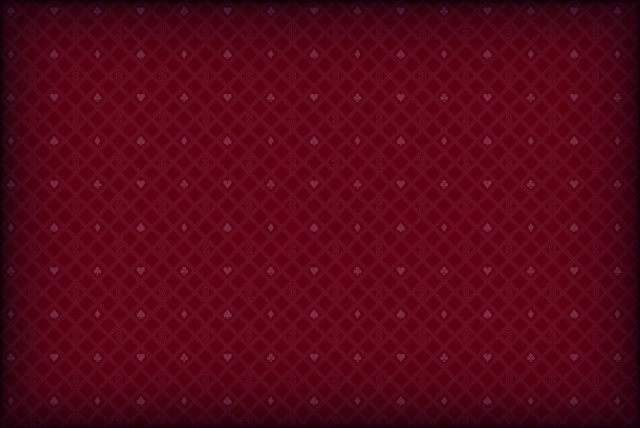
A Shadertoy shader for this pattern:

```glsl
// Dark red card-room cloth: a diagonal lattice of fine woven bands whose cells
// hold card suits and outlined dollar signs, under a soft shadow at the edges.
// Shapes are signed distances; one unit is the pitch between two suits.

float cover(float d, float px) {
    return clamp(0.5 - d / px, 0.0, 1.0);
}

float heart(vec2 q) {
    q.x = abs(q.x);
    float lobe = length(q - vec2(0.45, 0.35)) - 0.5;
    float point = max(dot(q + vec2(0.0, 1.0), vec2(0.777, -0.629)), q.y - 0.13);
    return min(lobe, point);
}

float stem(vec2 q) {
    float side = abs(q.x) - 0.1 - 0.5 * max(-0.55 - q.y, 0.0);
    return max(side, max(q.y, -1.0 - q.y));
}

float spade(vec2 q) {
    return min(heart(vec2(q.x, 0.1 - q.y)), stem(q));
}

float club(vec2 q) {
    float top = length(q - vec2(0.0, 0.5)) - 0.43;
    float sides = length(vec2(abs(q.x), q.y) - vec2(0.46, -0.16)) - 0.43;
    return min(min(top, sides), stem(q));
}

float diamond(vec2 q) {
    return (abs(q.x) / 0.68 + abs(q.y) - 1.0) * 0.56;
}

// Point symmetry turns one open ring into the S.
float dollar(vec2 q) {
    if (q.y < 0.0) q = -q;
    float curve = abs(length(q - vec2(0.0, 0.4)) - 0.4);
    if (q.x > 0.0 && q.y < 0.4)
        curve = min(length(q), length(q - vec2(0.4, 0.4)));
    float bar = length(vec2(q.x, q.y - clamp(q.y, 0.82, 1.0)));
    return abs(min(curve, bar) - 0.16) - 0.06;
}

float suit(vec2 q, vec2 cell) {
    vec2 odd = mod(cell, 2.0);
    if (odd.x > 0.5) return odd.y > 0.5 ? spade(q) : heart(q);
    return odd.y > 0.5 ? diamond(q) : club(q);
}

// Bands lie halfway between the integer cell centres of the turned grid.
float lattice(vec2 p, float px) {
    vec2 turned = vec2(p.x + p.y, p.x - p.y) * 2.0;
    vec2 off = abs(fract(turned) - 0.5);
    float soft = px * 2.83;
    float band = 0.0;
    for (int i = 0; i < 2; i++) {
        float d = i == 0 ? off.x : off.y;
        float along = i == 0 ? turned.y : turned.x;
        float body = cover(d - 0.13, soft);
        float rails = cover(abs(d - 0.1) - 0.025, soft);
        float weave = 0.5 + 0.5 * cos(along * 37.7);
        float stitch = cover(d - 0.04, soft) * weave;
        band = max(band, 0.5 * body + 0.3 * rails + 0.3 * stitch);
    }
    return band;
}

void mainImage(out vec4 fragColor, in vec2 fragCoord) {
    // Grid counted from the top left corner
    float px = 14.77 / iResolution.x;
    vec2 size = iResolution.xy * px;
    vec2 pos = vec2(fragCoord.x, iResolution.y - fragCoord.y) * px;
    vec2 p = pos - 0.25;

    // Cloth and lattice
    vec3 color = vec3(0.368, 0.0, 0.07);
    color = mix(color, vec3(0.42, 0.075, 0.145), lattice(p, px));

    // Suits on the grid points
    vec2 cell = floor(p + 0.5);
    vec2 q = (p - cell) * vec2(9.8, -9.8);
    color = mix(color, vec3(0.49, 0.17, 0.26), cover(suit(q, cell), px * 9.8));

    // Dollar signs between them
    vec2 s = (fract(p) - 0.5) * vec2(8.0, -8.0);
    color = mix(color, vec3(0.46, 0.12, 0.2), 0.8 * cover(dollar(s), px * 8.0));

    // Edge shadow, darkest in the corners
    vec2 edge = min(pos, size - pos);
    vec2 lit = 1.0 - exp(-edge / 0.62);
    float light = lit.x * lit.y;
    vec3 shade = mix(vec3(0.36, 0.4, 0.62), vec3(1.0), light);
    shade *= 0.6 + 0.4 * smoothstep(0.0, 0.12, min(edge.x, edge.y));
    fragColor = vec4(color * shade, 1.0);
}
```
